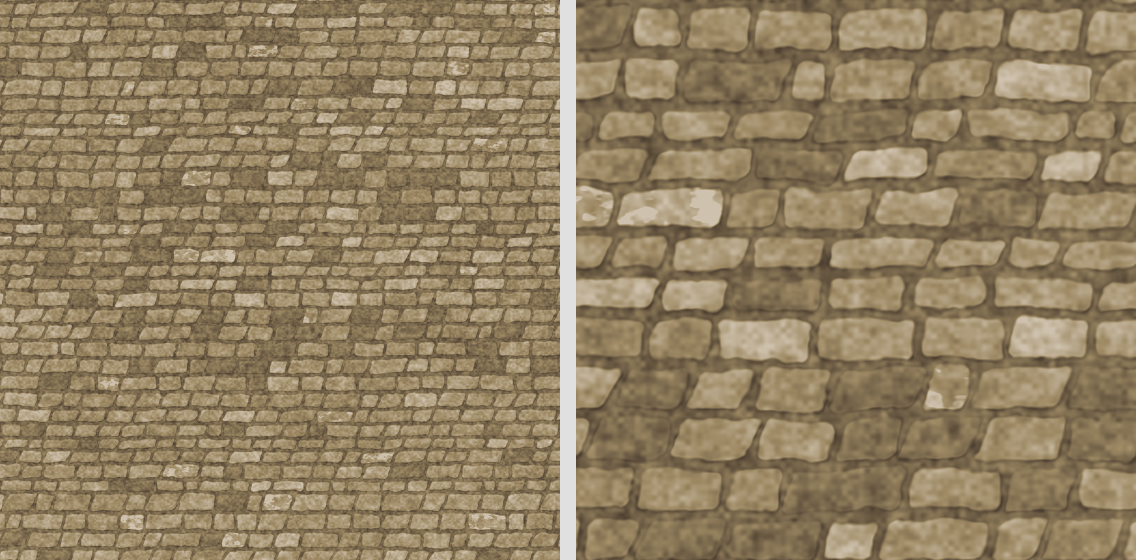
Left, the full canvas; right, a detail of the centre.
This texture is drawn by a Shadertoy shader. Its source:

```glsl
// Weathered sandstone wall: uneven courses of small leaning blocks in rough mortar.

const vec3 DARK_EARTH = vec3(0.38, 0.32, 0.24);
const vec3 SANDSTONE  = vec3(0.62, 0.54, 0.39);
const vec3 PALE_STONE = vec3(0.75, 0.69, 0.59);
const float TAU = 6.2831853;

float hash(vec2 p) {
    return fract(sin(dot(p, vec2(127.1, 311.7))) * 43758.547);
}

float valueNoise(vec2 p) {
    vec2 i = floor(p), f = fract(p);
    f = f * f * (3.0 - 2.0 * f);
    float low = mix(hash(i), hash(i + vec2(1, 0)), f.x);
    float high = mix(hash(i + vec2(0, 1)), hash(i + vec2(1, 1)), f.x);
    return mix(low, high, f.y);
}

// Layered noise centred on zero
float fbm(vec2 p) {
    float sum = 0.0, amplitude = 0.5;
    for (int k = 0; k < 3; k++) {
        sum += amplitude * (valueNoise(p) - 0.5);
        p = p * 2.03 + 17.3;
        amplitude *= 0.55;
    }
    return sum;
}

float jointAt(float i, float seed, float spread) {
    return i + (hash(vec2(i, seed)) - 0.5) * spread;
}

// Index, lower joint and upper joint of the uneven span holding u
vec3 findSpan(float u, float seed, float spread) {
    float i = floor(u);
    if (u < jointAt(i, seed, spread)) i -= 1.0;
    else if (u >= jointAt(i + 1.0, seed, spread)) i += 1.0;
    return vec3(i, jointAt(i, seed, spread), jointAt(i + 1.0, seed, spread));
}

float roundedBox(vec2 p, vec2 halfSize, float radius) {
    vec2 d = abs(p) - halfSize + radius;
    return length(max(d, 0.0)) + min(max(d.x, d.y), 0.0) - radius;
}

// Tone 0 is dark earth, 3 sandstone, 5 pale stone
vec3 toneColour(float tone) {
    vec3 lower = mix(DARK_EARTH, SANDSTONE, tone / 3.0);
    vec3 upper = mix(SANDSTONE, PALE_STONE, (tone - 3.0) / 2.0);
    return tone < 3.0 ? lower : upper;
}

// Base tone of a block: mostly middling, a few sunk or bleached
float blockTone(float pick) {
    float tone = 2.9 + 1.2 * pick;
    tone = mix(1.9, tone, step(0.12, pick));
    return mix(tone, 4.7, step(0.92, pick));
}

void mainImage(out vec4 fragColor, in vec2 fragCoord) {
    vec2 uv = fragCoord / iResolution.y;
    float pixel = 1.0 / iResolution.y;

    // Ragged edges
    vec2 wobble = vec2(fbm(uv * 65.0), fbm(uv * 65.0 + 41.0));
    vec2 p = uv + wobble * 0.0065;
    p.y += (valueNoise(uv * vec2(9.0, 5.0)) - 0.5) * 0.004;

    // Courses: bands of tall rows alternate with bands of flat rows
    float bandPhase = TAU * 4.0 * p.y + 1.4 * sin(TAU * p.y + 0.8);
    float density = 36.0 + 6.0 * cos(bandPhase);
    float v = p.y * 36.0 + 0.24 * sin(bandPhase);
    vec3 course = findSpan(v, 3.7, 0.24);
    float y = (v - 0.5 * (course.y + course.z)) / density;

    // Blocks along the leaning course
    float lean = mix(0.1, 0.42, hash(vec2(course.x, 8.3)));
    float columns = mix(18.5, 22.5, hash(vec2(course.x, 5.1)));
    float u = (p.x - lean * y) * columns + 7.0 * hash(vec2(course.x, 2.9));
    vec3 block = findSpan(u, course.x + 60.0, 0.55);
    vec2 id = vec2(block.x, course.x);
    vec2 q = vec2((u - 0.5 * (block.y + block.z)) / columns, y);

    // Individual size, tilt and taper
    float tilt = hash(id + 11.3) - 0.5;
    float taper = hash(id + 23.9) - 0.5;
    vec2 halfSize = 0.5 * vec2((block.z - block.y) / columns, (course.z - course.y) / density);
    halfSize -= vec2(0.0029, 0.0028);
    halfSize.y *= mix(0.86, 1.0, hash(id + 31.7));
    q.y += q.x * tilt * 0.09;
    q.x += q.y * tilt * 0.3;
    halfSize.x += q.y * taper * 0.22;
    float d = roundedBox(q, halfSize, 0.0042);
    float stone = 1.0 - smoothstep(-0.0009 - pixel * 0.4, 0.0009 + pixel * 0.4, d);

    // Surface: blotches, pits and sandy grain
    float blotch = fbm(uv * vec2(70.0, 95.0) + 9.0);
    float grain = valueNoise(uv * 300.0) + 0.6 * valueNoise(uv * 170.0 + 33.0) - 0.8;
    float pick = hash(id + 47.1);
    float stoneTone = blockTone(pick) + 3.0 * blotch + 1.7 * grain;
    float flecked = step(0.96, hash(id + 71.5));
    stoneTone += flecked * 2.2 * smoothstep(0.0, 0.12, fbm(uv * vec2(85.0, 130.0)));
    float mortarTone = 1.4 + 2.6 * fbm(uv * 110.0 + 5.0) + 2.0 * grain;

    // Relief: lit upper left rim, dark crevice at the lower right
    vec2 side = q / max(halfSize, vec2(0.002));
    float facing = clamp((side.x * 0.6 - side.y) * 0.7, -1.0, 1.0);
    float rim = exp(-pow((d + 0.0022) / 0.0018, 2.0));
    float crevice = exp(-pow((d - 0.0008) / 0.0015, 2.0));
    stoneTone -= rim * facing * 0.5;
    mortarTone -= crevice * (0.65 + 0.5 * facing);

    float tone = mix(mortarTone, stoneTone, stone);
    tone += 1.0 * fbm(uv * 5.0 + 2.0);
    fragColor = vec4(toneColour(clamp(tone, -0.9, 5.9)), 1.0);
}
```
